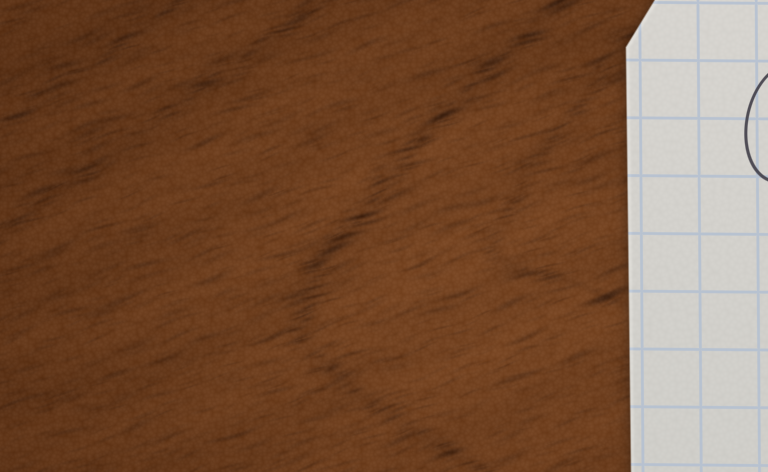
A WebGL 1 fragment shader for this texture:

```glsl
precision highp float;
uniform vec2 u_resolution;

const vec2 GRAIN = vec2(0.945, 0.327);

vec2 hash2(vec2 p) {
  vec3 q = fract(p.xyx * vec3(0.1031, 0.103, 0.0973));
  q += dot(q, q.yzx + 33.33);
  return fract((q.xx + q.yz) * q.zy);
}

// Distance to the nearest scattered point
float cellular(vec2 p) {
  vec2 cell = floor(p);
  float nearest = 2.0;
  for (int j = -1; j <= 1; j++)
    for (int i = -1; i <= 1; i++) {
      vec2 c = cell + vec2(float(i), float(j));
      nearest = min(nearest, length(c + hash2(c + 60.0) - p));
    }
  return nearest;
}

// Horizontal distance to a growth ring that arches around its tip
float arch(vec2 p, vec2 tip, float roundness, float rise, float fall) {
  vec2 q = p - tip;
  float s = q.y * (q.y > 0.0 ? rise : fall);
  return q.x - sqrt(roundness * roundness + s * s) + roundness;
}

float bell(float d, float width) {
  return exp(-d * d / (width * width));
}

// Dark growth rings
float rings(vec2 p) {
  p += 0.008 * sin(p.yx * vec2(31.0, 23.0) + vec2(0.0, 2.0));
  float sum = 0.75 * bell(p.y - 0.745 - 0.64 * p.x, 0.025);
  sum += 0.85 * bell(p.y - 0.505 - 0.72 * p.x, 0.022);
  sum += bell(arch(p, vec2(0.64, 0.31), 0.25, 1.1, 1.9), 0.036);
  sum += 0.9 * bell(arch(p, vec2(1.05, 0.48), 0.12, 0.9, 3.0), 0.028);
  return min(sum, 1.0);
}

// Short pores along the grain, darkest where they lie on a ring
float pores(vec2 p, vec2 scale, float seed) {
  mat2 toGrain = mat2(GRAIN.x, -GRAIN.y, GRAIN.y, GRAIN.x);
  vec2 g = toGrain * p * scale;
  g.y += 0.18 * sin(g.x * 2.3 + p.y * 17.0);
  vec2 cell = floor(g);
  float clear = 1.0;
  for (int j = -1; j <= 1; j++)
    for (int i = -1; i <= 1; i++) {
      vec2 c = cell + vec2(float(i), float(j));
      vec2 kind = hash2(c + seed + 71.0);
      vec2 center = c + hash2(c + seed);
      vec2 d = (g - center) / vec2(0.25 + 0.3 * kind.x, 0.2 + 0.2 * kind.y);
      float ring = rings((center / scale) * toGrain);
      float strength = 0.42 * kind.x * kind.x + 0.62 * ring * (0.3 + 0.7 * kind.y);
      clear *= 1.0 - min(strength, 0.95) * exp(-1.4 * dot(d, d));
    }
  return 1.0 - clear;
}

vec3 wood(vec2 p) {
  float across = dot(p, vec2(-GRAIN.y, GRAIN.x));
  float along = dot(p, GRAIN);
  float light = bell(length((p - vec2(1.0, 0.42)) * vec2(0.8, 1.0)), 0.75);
  light += 0.08 * sin(across * 27.0 + 2.0 * sin(along * 4.0));
  light += 0.05 * sin(across * 71.0 + 3.0 * sin(along * 7.0 + 1.0));
  vec3 color = mix(vec3(0.335, 0.18, 0.077), vec3(0.462, 0.268, 0.133), light);
  float dark = 0.72 * pores(p, vec2(11.0, 46.0), 120.0);
  dark = max(dark, 0.5 * pores(p, vec2(17.0, 72.0), 340.0));
  dark += 0.1 * rings(p);
  color = mix(color, vec3(0.17, 0.085, 0.04), min(dark, 0.85));
  return color + 0.035 * (0.5 - cellular(p * 120.0)) + 0.03 * (0.5 - cellular(p * 47.0));
}

float stroke(float d, float halfWidth) {
  return 1.0 - smoothstep(halfWidth - 0.0018, halfWidth + 0.0018, abs(d));
}

vec3 paper(vec2 p) {
  vec3 color = mix(vec3(0.81, 0.805, 0.785), vec3(0.84, 0.83, 0.81), p.y);
  color += 0.02 * (0.5 - cellular(p * 90.0));

  // Slightly tilted squares
  vec2 tilted = p + vec2(0.007 * (p.y - 1.0), 0.008 * (p.x - 1.4));
  vec2 square = vec2(0.1234, 0.1224);
  vec2 d = (fract((tilted - vec2(1.4787, 0.8723)) / square + 0.5) - 0.5) * square;
  float rule = max(stroke(d.x, 0.003), stroke(d.y, 0.003));
  color = mix(color, vec3(0.70, 0.75, 0.82), 0.85 * rule);

  // Pen loop, a leaning ellipse
  vec2 q = p - vec2(1.663, 0.74);
  q.x -= 0.12 * q.y;
  vec2 radii = vec2(0.0815, 0.125);
  float r = length(q / radii);
  float loop = (r - 1.0) * r / max(length(q / (radii * radii)), 0.001);
  return mix(color, vec3(0.25, 0.24, 0.28), 0.9 * stroke(loop, 0.0032));
}

void main() {
  vec2 p = gl_FragCoord.xy / u_resolution.y;

  // Sheet with a clipped upper corner
  float side = p.x - 1.326 - 0.012 * (0.9 - p.y);
  float corner = (p.x - 1.326 - 0.61 * (p.y - 0.9)) / 1.17;
  float inside = min(side, corner);

  vec3 table = wood(p) * (1.0 - 0.22 * exp(-abs(inside) * 90.0));
  vec3 sheet = paper(p) + 0.04 * bell(inside - 0.004, 0.004);
  gl_FragColor = vec4(mix(table, sheet, smoothstep(-0.0025, 0.0025, inside)), 1.0);
}
```
